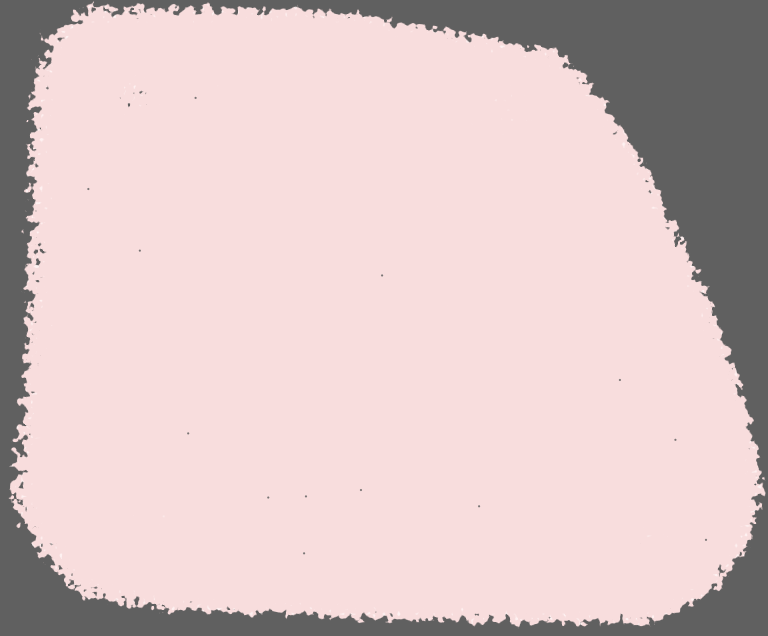
Write a WebGL 2 fragment shader that draws this background.

```glsl
#version 300 es
precision highp float;
// A flat pink paint patch with crumbly edges on a dark grey ground.
// A polygon distance sets the outline; gradient noise breaks its rim into
// grains, and a few worn spots and stray dust motes mark the inside.

uniform vec2 u_resolution;
out vec4 fragColor;

const float ASPECT = 512.0 / 424.0;
const vec3 GROUND = vec3(0.376);
const vec3 PAINT = vec3(0.973, 0.867, 0.867);
const vec3 FLECK = vec3(0.995, 0.945, 0.945);

// Outline corners, clockwise from the upper left, in canvas heights.
const int CORNERS = 23;
const vec2 OUTLINE[CORNERS] = vec2[CORNERS](
  vec2(0.129, 0.987), vec2(0.472, 0.987), vec2(0.566, 0.978), vec2(0.692, 0.954),
  vec2(0.873, 0.921), vec2(0.915, 0.887), vec2(1.006, 0.756), vec2(1.113, 0.536),
  vec2(1.176, 0.363), vec2(1.197, 0.230), vec2(1.179, 0.142), vec2(1.119, 0.069),
  vec2(1.030, 0.022), vec2(0.928, 0.019), vec2(0.629, 0.025), vec2(0.267, 0.041),
  vec2(0.126, 0.064), vec2(0.060, 0.138), vec2(0.019, 0.214), vec2(0.036, 0.371),
  vec2(0.047, 0.607), vec2(0.050, 0.858), vec2(0.075, 0.940));

// Worn spots: centre, radius, strength.
const int SPOTS = 5;
const vec4 WORN[SPOTS] = vec4[SPOTS](
  vec4(0.207, 0.850, 0.036, 1.0), vec4(0.800, 0.822, 0.055, 0.65),
  vec4(0.235, 0.180, 0.030, 0.65), vec4(1.020, 0.148, 0.042, 0.65),
  vec4(0.700, 0.677, 0.020, 0.50));

vec2 hash2(vec2 p) {
  vec3 q = fract(p.xyx * vec3(0.1031, 0.1030, 0.0973));
  q += dot(q, q.yzx + 33.33);
  return fract((q.xx + q.yz) * q.zy);
}

float cornerSlope(vec2 cell, vec2 offset) {
  float angle = 6.2832 * hash2(cell).x;
  return dot(vec2(cos(angle), sin(angle)), offset);
}

float gradientNoise(vec2 p) {
  vec2 i = floor(p), f = p - i;
  vec2 u = f * f * f * (f * (f * 6.0 - 15.0) + 10.0);
  vec2 e = vec2(1.0, 0.0);
  float low = mix(cornerSlope(i, f), cornerSlope(i + e, f - e), u.x);
  float high = mix(cornerSlope(i + e.yx, f - e.yx), cornerSlope(i + 1.0, f - 1.0), u.x);
  return mix(low, high, u.y);
}

// Signed depth inside the outline, positive within.
float outlineDepth(vec2 p) {
  float nearest = 10.0, side = -1.0;
  for (int i = 0; i < CORNERS; i++) {
    vec2 a = OUTLINE[i], b = OUTLINE[(i + 1) % CORNERS];
    vec2 edge = b - a, w = p - a;
    vec2 gap = w - edge * clamp(dot(w, edge) / dot(edge, edge), 0.0, 1.0);
    nearest = min(nearest, dot(gap, gap));
    bool above = a.y > p.y;
    if (above != (b.y > p.y) && p.x < a.x + edge.x * (p.y - a.y) / edge.y) side = -side;
  }
  return side * sqrt(nearest);
}

float wear(vec2 p) {
  float total = 0.0;
  for (int i = 0; i < SPOTS; i++) {
    vec2 q = (p - WORN[i].xy) / WORN[i].z;
    total += WORN[i].w * exp(-dot(q, q));
  }
  return total;
}

// Rare round motes, at most one in each cell.
float dust(vec2 p, float cells, float chance, float radius, float blur) {
  vec2 cell = floor(p * cells);
  vec2 centre = (cell + 0.2 + 0.6 * hash2(cell + 7.0)) / cells;
  float present = step(hash2(cell + 41.0).y, chance);
  return present * (1.0 - smoothstep(radius - blur, radius + blur, length(p - centre)));
}

float softStep(float v) {
  float blur = max(0.7 * fwidth(v), 0.001);
  return smoothstep(-blur, blur, v);
}

void main() {
  vec2 p = gl_FragCoord.xy / u_resolution * vec2(ASPECT, 1.0);
  float pixel = 1.0 / u_resolution.y;

  // The rim is broadest on the left.
  float depth = outlineDepth(p) + 0.005 * gradientNoise(p * 22.0);
  float rim = mix(0.030, 0.018, smoothstep(0.08, 0.30, p.x));
  float grain = gradientNoise(p * 72.0) + 0.5 * gradientNoise(p * 155.0 + 19.0);
  float slope = depth < 0.0 ? 1.5 : 0.8;
  float worn = wear(p);

  // Paint coverage with its crumbs, holes and motes.
  float body = min(slope * depth / rim, 1.1);
  float cover = softStep(grain + body - 0.62 * worn);
  cover *= 1.0 - 0.85 * dust(p, 11.0, 0.07, 0.0016, 0.7 * pixel);

  // Pale flecks gather along the rim and in the worn spots.
  float nearRim = 1.0 - smoothstep(0.2, 2.0, depth / rim);
  float fleckNoise = gradientNoise(p * 130.0 + 53.0);
  float fleck = softStep(fleckNoise - 0.80 + 0.42 * max(nearRim, worn));

  vec3 paint = mix(PAINT, FLECK, fleck);
  fragColor = vec4(mix(GROUND, paint, cover), 1.0);
}
```
